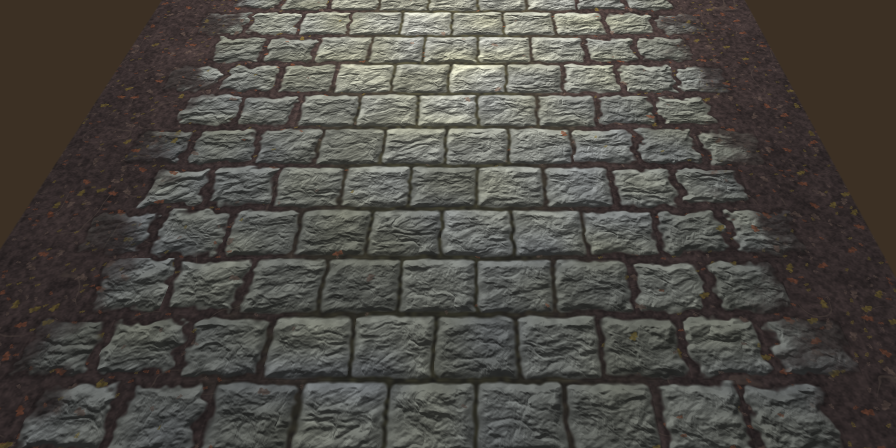
Reproduce this texture procedurally as a Shadertoy shader.

```glsl
// Rough stone paving receding in perspective, with leaf-strewn soil verges and a pool of light.

const float STONE_WIDTH = 0.0995;   // stone width in ground units
const float VERGE_EDGE = 6.0;       // half width of the ground, in stones

float hash(vec2 p) {
    vec3 q = fract(vec3(p.xyx) * 0.1031);
    q += dot(q, q.yzx + 33.33);
    return fract((q.x + q.y) * q.z);
}

float noise(vec2 p) {
    vec2 i = floor(p), f = fract(p);
    f = f * f * (3.0 - 2.0 * f);
    float low = mix(hash(i), hash(i + vec2(1, 0)), f.x);
    float high = mix(hash(i + vec2(0, 1)), hash(i + vec2(1, 1)), f.x);
    return mix(low, high, f.y);
}

float fbm(vec2 p) {
    float sum = 0.0, amp = 0.516;
    for (int i = 0; i < 5; i++) {
        sum += amp * noise(p);
        p = mat2(1.6, 1.2, -1.2, 1.6) * p + 7.3;
        amp *= 0.5;
    }
    return sum;
}

// Canvas to ground: x counts stones from the centre line, y counts courses.
vec2 groundPoint(vec2 p) {
    float scale = 2.089 - p.y;
    float centre = 1.012 - 0.053 * (1.0 - p.y);
    return vec2((p.x - centre) / (scale * STONE_WIDTH), (1.0 / scale - 0.5161) / 0.04236);
}

// Identity of the stone: centre across, course number.
vec2 stoneId(vec2 g) {
    float course = floor(g.y);
    float shift = 0.5 * mod(course, 2.0);
    return vec2(floor(g.x + shift) + 0.5 - shift, course);
}

// Signed distance to the worn outline of the nearest stone.
float stoneEdge(vec2 g) {
    vec2 id = stoneId(g);
    float wear = smoothstep(1.2, 4.0, abs(id.x));
    float r1 = hash(id + 41.0), r2 = hash(id + 83.0);
    vec2 local = g - id - vec2(0.0, 0.5);
    local += (vec2(r1, r2) - 0.5) * 0.06 * wear;
    vec2 warp = vec2(noise(g * 5.0), noise(g * 5.0 + 19.0)) - 0.5;
    warp += 0.5 * (vec2(noise(g * 13.0), noise(g * 13.0 + 31.0)) - 0.5);
    local += warp * mix(0.05, 0.15, wear);
    vec2 halfSize = vec2(0.48, 0.465) - wear * vec2(0.02 + 0.05 * r2, 0.02 + 0.07 * r1);
    vec2 q = abs(local) - halfSize + 0.06;
    float d = length(max(q, 0.0)) + min(max(q.x, q.y), 0.0) - 0.06;
    return d + step(4.8, abs(id.x));
}

// Height of the cleft stone surface.
float relief(vec2 g) {
    float body = smoothstep(0.02, -0.13, stoneEdge(g));
    vec2 q = g + stoneId(g) * 3.7;
    float swell = fbm(q * vec2(2.2, 2.8));
    float crease = abs(fbm(q * vec2(3.4, 4.6) + 2.0 * swell) - 0.5);
    return body * (0.11 + 0.36 * (swell - 0.5) + 0.38 * crease);
}

// Scattered lobed leaves: colour and coverage.
vec4 leaves(vec2 g, float density, float stone, float seed) {
    vec2 cell = floor(g);
    float r = hash(cell + seed), turn = hash(cell + seed + 57.0);
    vec2 q = fract(g) - 0.5 - (vec2(turn, fract(r * 17.0)) - 0.5) * 0.5;
    float angle = atan(q.y, q.x + 0.0001) + 6.283 * turn;
    float radius = 0.21 + 0.04 * cos(5.0 * angle) + 0.07 * cos(2.0 * angle);
    float cover = smoothstep(0.05, -0.05, length(q) - radius) * step(r, density);
    cover *= 1.0 - stone * step(0.15, fract(turn * 23.0));
    vec3 colour = mix(vec3(0.42, 0.25, 0.18), vec3(0.40, 0.34, 0.17), step(0.72, turn));
    colour = mix(colour, vec3(0.34, 0.28, 0.25), step(turn, 0.4));
    return vec4(colour * (0.75 + 0.5 * noise(g * 9.0)), cover);
}

vec3 soilColour(vec2 g) {
    float grit = noise(g * vec2(19.0, 15.0)) * 0.4 + noise(g * 41.0) * 0.25 + fbm(g * 2.5) * 0.35;
    vec3 earth = mix(vec3(0.115, 0.1, 0.1), vec3(0.325, 0.265, 0.255), grit);
    float twig = smoothstep(0.018, 0.004, abs(noise(g * 2.3 + 11.0) - 0.5));
    twig *= smoothstep(0.58, 0.7, noise(g * 1.9 + 70.0));
    return mix(earth, vec3(0.33, 0.28, 0.25), twig * 0.5);
}

vec3 scene(vec2 p) {
    vec2 g = groundPoint(p);
    float side = abs(g.x), d = stoneEdge(g);
    float stone = smoothstep(0.02, -0.03, d);
    stone *= 1.0 - 0.8 * smoothstep(0.52, 0.84, 0.6 * fbm(g * 3.0) + 0.6 * smoothstep(3.3, 5.2, side));

    // Stone faces lit from the far end
    float slope = (relief(g + vec2(-0.008, 0.03)) - relief(g)) / 0.031;
    float shade = clamp(1.0 - 0.36 * slope, 0.5, 1.4);
    vec3 rock = mix(vec3(0.345, 0.35, 0.35), vec3(0.37, 0.37, 0.33), noise(g * 1.4 + 5.0));
    rock *= (0.8 + 0.4 * fbm(g * 9.0)) * (0.9 + 0.2 * hash(stoneId(g) + 9.0)) * shade;

    // Mossy joints in the middle, soil toward the verges
    vec3 moss = mix(vec3(0.15, 0.145, 0.13), vec3(0.27, 0.26, 0.2), noise(g * 14.0));
    vec3 floorColour = mix(moss, soilColour(g), smoothstep(0.8, 2.8, side + noise(g * 2.0) - 0.5));
    floorColour *= mix(0.82, 1.0, smoothstep(0.0, 0.09, d));
    vec3 colour = mix(floorColour, rock, stone);

    float density = mix(0.05, 0.26, smoothstep(1.5, 5.0, side));
    vec4 large = leaves(g * 4.0, density, stone, 3.0);
    vec4 small = leaves(g * 8.0 + 0.4, density, stone, 29.0);
    colour = mix(colour, small.rgb, small.a * 0.55);
    colour = mix(colour, large.rgb, large.a * 0.7);

    // Pool of light at the far end
    vec2 away = p - vec2(1.02, 1.0);
    float glow = exp(-3.0 * away.x * away.x - 6.0 * away.y * away.y);
    colour *= (0.84 + 0.9 * glow) * mix(vec3(0.98, 1.0, 1.02), vec3(1.01, 1.0, 0.96), glow);
    float ground = smoothstep(VERGE_EDGE + 0.02, VERGE_EDGE - 0.02, side);
    return mix(vec3(0.235, 0.19, 0.14), colour, ground);
}

void mainImage(out vec4 fragColor, in vec2 fragCoord) {
    vec3 sum = vec3(0.0);
    for (int i = 0; i < 4; i++) {
        vec2 offset = vec2(i % 2, i / 2) * 0.5 - 0.25;
        sum += scene((fragCoord + offset) / iResolution.y);
    }
    fragColor = vec4(sum * 0.25, 1.0);
}
```
